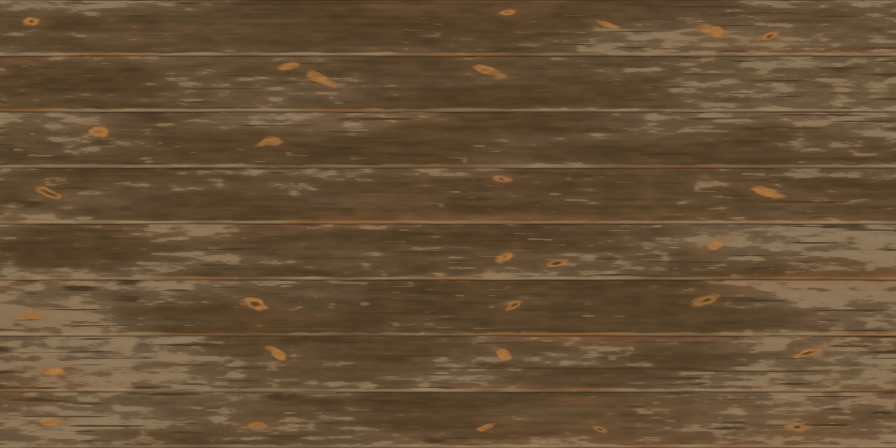
Give the GLSL for this texture, as a Shadertoy shader.

```glsl
const float PLANKS = 8.0;          // boards down the canvas
const float KNOT_SPACING = 0.5;    // knot column pitch, in canvas heights
const float GAP_WIDTH = 0.0014;    // dark joint between boards
const float LIP_WIDTH = 0.0075;    // pale worn edge above each joint
const float WEAR_LEVEL = 0.70;     // higher leaves less bare wood
const vec3 DARK   = vec3(0.325, 0.250, 0.155);
const vec3 BROWN  = vec3(0.400, 0.320, 0.225);
const vec3 HAZE   = vec3(0.480, 0.395, 0.290);
const vec3 PALE   = vec3(0.600, 0.510, 0.390);
const vec3 RUST   = vec3(0.490, 0.335, 0.215);
const vec3 AMBER  = vec3(0.720, 0.490, 0.240);
const vec3 SHADOW = vec3(0.200, 0.140, 0.085);

float hash(vec2 p) {
    return fract(sin(dot(p, vec2(127.1, 311.7))) * 43758.5453);
}

float noise(vec2 p) {
    vec2 i = floor(p), f = fract(p);
    f = f * f * (3.0 - 2.0 * f);
    return mix(mix(hash(i), hash(i + vec2(1, 0)), f.x),
               mix(hash(i + vec2(0, 1)), hash(i + vec2(1, 1)), f.x), f.y);
}

float fbm(vec2 p) {
    float sum = 0.0, amp = 0.533;
    for (int i = 0; i < 4; i++) {
        sum += amp * noise(p);
        p = p * 2.0 + 13.7;
        amp *= 0.5;
    }
    return sum;
}

// Amber knots gathered near regular columns, some with dark hearts
vec3 addKnots(vec3 col, vec2 p, float row) {
    float column = floor(p.x / KNOT_SPACING);
    for (int i = 0; i < 2; i++) {
        float n = float(i);
        vec2 id = vec2(column + 7.0 * n, row + 31.0 * n);
        float present = step(0.3 + 0.3 * n, hash(id + 2.3));
        float along = mix(0.21, 0.6, n) + (hash(id + 5.1) - 0.5) * mix(0.16, 0.5, n);
        float across = mix(0.18, 0.82, hash(id + 8.7));
        vec2 d = p - vec2((column + along) * KNOT_SPACING, (row + across) / PLANKS);
        d.y += d.x * (hash(id + 3.9) - 0.5) * 0.9;
        vec2 size = vec2(mix(0.018, 0.036, hash(id + 1.4)), mix(0.007, 0.013, hash(id + 6.2)));
        float r = length(d / size) + (fbm(p * vec2(40.0, 80.0) + id) - 0.5) * 1.1;
        float body = present * (1.0 - smoothstep(0.6, 1.15, r));
        float halo = present * exp(-dot(d, d / (size * size)) * 0.3);
        float streak = noise(p * vec2(50.0, 160.0) + id);
        float heart = step(0.5, hash(id + 9.4)) * (1.0 - smoothstep(0.1, 0.45, r));
        col = mix(col, RUST, halo * 0.3);
        col = mix(col, mix(RUST, AMBER, 0.25 + 0.75 * streak), body * 0.85);
        col = mix(col, SHADOW, present * 0.55 * heart);
    }
    return col;
}

void mainImage(out vec4 fragColor, in vec2 fragCoord) {
    vec2 p = fragCoord / iResolution.y;
    float pixel = 1.0 / iResolution.y;
    float sideways = abs(2.0 * fragCoord.x / iResolution.x - 1.0);

    // Board layout: each board has its own stretch of grain
    float row = floor(p.y * PLANKS);
    float v = fract(p.y * PLANKS);
    float seam = min(v, 1.0 - v);
    float nearSeam = 1.0 - smoothstep(0.0, 0.28, seam);
    vec2 q = p + vec2(17.0 * hash(vec2(row, 4.0)), 3.0 * row);
    q.y += 0.005 * (noise(q * vec2(3.0, 12.0)) - 0.5);

    // Long grain over a dark stained base
    float broad = fbm(q * vec2(2.2, 11.0));
    float grain = fbm(q * vec2(3.0, 36.0) + 4.0);
    float fine = fbm(q * vec2(24.0, 90.0) + 9.0);
    float streak = noise(q * vec2(7.0, 130.0) + 15.0);
    vec3 col = mix(DARK, BROWN, smoothstep(0.35, 0.75, 0.4 * broad + 0.6 * grain));

    // Thin faded haze, heavier toward both sides and along the joints
    float wear = broad + 0.24 * smoothstep(0.35, 1.0, sideways) + 0.1 * nearSeam;
    col = mix(col, HAZE, 0.75 * smoothstep(0.5, 0.92, wear));

    // Rusty bands, strongest beside the joints
    float stain = smoothstep(0.5, 0.75, fbm(q * vec2(1.5, 16.0) + 21.0));
    col = mix(col, RUST, stain * (0.2 + 0.5 * nearSeam));
    col *= 1.0 + 0.3 * (fine - 0.5) + 0.12 * (streak - 0.5);

    // Finish flaked away in fine broken streaks
    float flake = 1.1 * (fine - 0.5) + 0.5 * (grain - 0.5) + 0.28 * (streak - 0.5);
    float bare = smoothstep(0.0, 0.24, wear - WEAR_LEVEL + flake);
    col = mix(col, PALE, 0.55 * bare);

    // Short pale scratches and dark cracks
    float patches = smoothstep(0.4, 0.65, noise(q * vec2(3.0, 14.0) + 33.0));
    float scratch = smoothstep(0.8, 0.95, noise(q * vec2(28.0, 150.0) + 41.0));
    float crack = smoothstep(0.72, 0.93, noise(q * vec2(9.0, 140.0) + 57.0));
    col = mix(col, PALE, 0.5 * scratch * patches);
    col = mix(col, SHADOW, 0.6 * crack * (0.3 + 0.7 * smoothstep(0.45, 0.8, wear)));

    col = addKnots(col, p, row);

    // Joint: broken pale or rusty lip above a thin dark gap
    float above = v / PLANKS;
    float gapDist = seam / PLANKS;
    float ragged = LIP_WIDTH * (0.7 + 0.6 * noise(vec2(p.x * 30.0, row * 2.9)));
    float lip = 1.0 - smoothstep(ragged - pixel, ragged + pixel, above);
    float lipTone = noise(vec2(p.x * 4.0, row * 5.3));
    vec3 lipColor = mix(PALE, mix(RUST, AMBER, 0.35), smoothstep(0.45, 0.8, lipTone));
    col = mix(col, lipColor, lip * (0.3 + 0.6 * noise(vec2(p.x * 13.0, row * 9.1))));
    float gap = 1.0 - smoothstep(GAP_WIDTH - pixel, GAP_WIDTH + pixel, gapDist);
    col = mix(col, SHADOW, gap * (0.3 + 0.5 * noise(vec2(p.x * 9.0, row * 3.7))));

    fragColor = vec4(col, 1.0);
}
```
